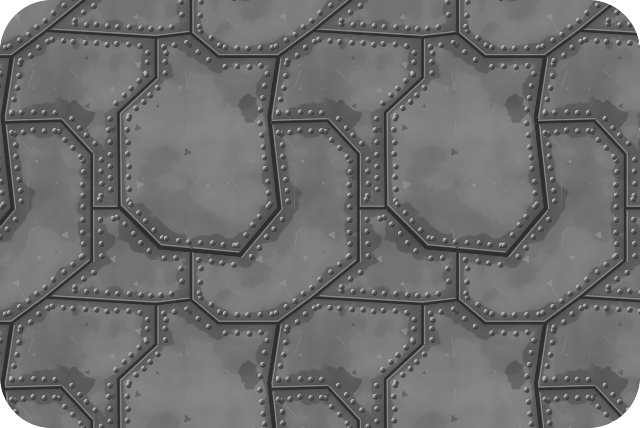
This texture is drawn by a Shadertoy shader. Its source:

```glsl
// Riveted grey steel plates with worn seams, tiled on a white-cornered panel.

const float PANEL = 768.0;        // design units across the canvas
const float TILE = 320.0;         // design units per repeat
const float RIVET_RADIUS = 3.2;
const float RIVET_OFFSET = 11.0;
const float RIVET_SPACING = 13.5;
const int SEAMS = 19;

// Outline of the large plate, then the seams that branch from it (y down).
const vec2 OUTLINE[12] = vec2[12](
    vec2(187, 45), vec2(187, 93), vec2(142, 135), vec2(143, 248),
    vec2(192, 297), vec2(288, 306), vec2(335, 250), vec2(323, 140),
    vec2(334, 68), vec2(262, 68), vec2(229, 40), vec2(187, 45));
const vec4 BRANCHES[8] = vec4[8](
    vec4(187, 45, 56, 37), vec4(334, 388, 376, 357),
    vec4(376, 357, 430, 313), vec4(430, 313, 430, 185),
    vec4(430, 185, 393, 145), vec4(393, 145, 327, 147),
    vec4(110, 250, 143, 250), vec4(229, 300, 229, 360));
// Heavy stains: centre and radius.
const vec3 STAINS[4] = vec3[4](vec3(303, 136, 13), vec3(94, 136, 13),
                               vec3(124, 205, 19), vec3(168, 282, 17));

struct Seam { vec2 dir, normal; float along, across, len, dist; };

float hash(vec2 p) { return fract(sin(dot(p, vec2(127.1, 311.7))) * 43758.55); }
vec2 hash2(vec2 p) { return vec2(hash(p), hash(p + 57.3)); }
vec2 wrapTile(vec2 v) { return v - TILE * round(v / TILE); }
float fill(float d, float px) { return 1.0 - smoothstep(-0.5 * px, 0.5 * px, d); }

// Gradient noise that repeats every `period` cells.
float corner(vec2 cell, vec2 f, float period) {
    float a = 6.2832 * hash(mod(cell, period) + period);
    return dot(vec2(cos(a), sin(a)), f);
}
float gradientNoise(vec2 p, float period) {
    vec2 i = floor(p), f = p - i, u = f * f * f * (f * (f * 6.0 - 15.0) + 10.0);
    vec2 e = vec2(1, 0);
    return mix(mix(corner(i, f, period), corner(i + e, f - e, period), u.x),
               mix(corner(i + e.yx, f - e.yx, period), corner(i + 1.0, f - 1.0, period), u.x), u.y);
}
float fbm(vec2 q, float period) {
    float sum = 0.0, amp = 0.6;
    for (int i = 0; i < 4; i++) {
        sum += amp * gradientNoise(q * period, period);
        period *= 2.0;
        amp *= 0.5;
    }
    return sum;
}

// Position of p in the frame of seam i; the normal faces up and right.
Seam seamFrame(vec2 p, int i) {
    vec4 s = i < 11 ? vec4(OUTLINE[i], OUTLINE[i + 1]) : BRANCHES[i - 11];
    vec2 d = s.zw - s.xy, q = wrapTile(p - 0.5 * (s.xy + s.zw));
    float len = length(d);
    vec2 dir = d / len, normal = vec2(dir.y, -dir.x);
    if (dot(normal, vec2(1.0, -0.9)) < 0.0) normal = -normal;
    float along = dot(q, dir), across = dot(q, normal);
    float dist = length(vec2(max(abs(along) - 0.5 * len, 0.0), across));
    return Seam(dir, normal, along, across, len, dist);
}
float seamDistance(vec2 p) {
    float d = TILE;
    for (int i = 0; i < SEAMS; i++) d = min(d, seamFrame(p, i).dist);
    return d;
}

// Offset from the nearest rivet in the two rows beside a seam.
vec2 rivetOffset(Seam s, float id) {
    float count = max(1.0, round(s.len / RIVET_SPACING)), pitch = s.len / count;
    float k = clamp(floor(s.along / pitch + 0.5 * count), 0.0, count - 1.0);
    float side = s.across < 0.0 ? -1.0 : 1.0;
    vec2 jitter = 2.4 * (hash2(vec2(k + 0.3 * side, id)) - 0.5);
    vec2 centre = vec2((k + 0.5 - 0.5 * count) * pitch, side * RIVET_OFFSET) + jitter;
    vec2 r = vec2(s.along, s.across) - centre;
    return s.dir * r.x + s.normal * r.y;
}
float drawRivet(float shade, vec2 r, float px) {
    shade = mix(shade, 0.22, 0.75 * fill(length(r - vec2(0.7, 0.9)) - RIVET_RADIUS, px));
    float dome = 0.5 - 0.11 * dot(r, vec2(0.7, 0.75));
    dome = mix(dome, 0.2, 0.7 * fill(abs(dot(r, vec2(0.8, 0.6)) - 0.4) - 0.45, px));
    return mix(shade, dome, fill(length(r) - RIVET_RADIUS + 0.3, px));
}

// Small flakes of paint and thin scratches, one at most per cell.
float drawChips(float shade, vec2 q, float cells, float px) {
    vec2 id = mod(floor(q * cells), cells), h = hash2(id + cells);
    vec2 r = (fract(q * cells) - 0.25 - 0.5 * h) * TILE / cells;
    float size = mix(0.8, 4.0, h.x * h.x) * step(hash(id + 9.0), 0.4);
    float edge = length(r) - size * (1.0 + 0.3 * sin(3.0 * atan(r.y, r.x) + 20.0 * h.y));
    return mix(shade, h.y > 0.4 ? 0.57 : 0.35, 0.75 * step(0.1, size) * fill(edge, px));
}
float drawScratches(float shade, vec2 q, float cells, float px) {
    vec2 id = mod(floor(q * cells), cells), h = hash2(id + 31.0);
    vec2 r = (fract(q * cells) - 0.35 - 0.3 * h) * TILE / cells;
    float a = mix(0.6, 2.3, h.x), len = mix(6.0, 18.0, h.y);
    vec2 dir = vec2(cos(a), sin(a));
    float d = max(abs(dot(r, vec2(-dir.y, dir.x))) - 0.35, abs(dot(r, dir)) - len);
    return mix(shade, 0.6, 0.55 * step(hash(id), 0.6) * fill(d, px));
}

void mainImage(out vec4 fragColor, in vec2 fragCoord) {
    float px = PANEL / iResolution.x;
    vec2 p = vec2(fragCoord.x, iResolution.y - fragCoord.y) * px, q = p / TILE;

    // Mottled steel with brushed patches.
    float broad = fbm(q, 3.0), grain = fbm(q + 0.37, 9.0);
    float shade = 0.468 + 0.09 * broad + 0.05 * grain;
    shade += 0.018 * (smoothstep(-0.02, 0.02, broad + 0.4 * grain) - 0.5);
    shade = drawScratches(drawChips(shade, q, 11.0, px), q, 5.0, px);

    // Nearest seam.
    Seam near = seamFrame(p, 0);
    int nearId = 0;
    for (int i = 1; i < SEAMS; i++) {
        Seam s = seamFrame(p, i);
        if (s.dist < near.dist) { near = s; nearId = i; }
    }

    // Grime along the plate edges and in heavy stains.
    float grime = 1.0 - smoothstep(-1.5, 1.5, near.dist - 14.0 + 28.0 * broad + 18.0 * grain);
    for (int i = 0; i < 4; i++) {
        float d = length(wrapTile(p - STAINS[i].xy)) - STAINS[i].z + 30.0 * grain;
        grime = max(grime, 1.2 * (1.0 - smoothstep(-1.5, 1.5, d)));
    }
    shade *= 1.0 - 0.17 * grime;
    shade *= 1.0 - 0.2 * exp(-near.dist / 6.0);

    // Groove with a lit lip; the lower edge of the large plate is heavier.
    float groove = (nearId >= 3 && nearId <= 7) ? 2.3 : 1.4;
    shade = mix(shade, 0.58, 0.8 * fill(abs(near.across - groove - 1.3) + near.dist - abs(near.across) - 0.7, px));
    shade = mix(shade, 0.17, 0.9 * fill(near.dist - groove, px));

    // Rivets, left out where a row would run into another seam.
    for (int i = 0; i < SEAMS; i++) {
        vec2 r = rivetOffset(seamFrame(p, i), float(i));
        if (length(r) < RIVET_RADIUS + 2.5 && seamDistance(p - r) > 8.5) shade = drawRivet(shade, r, px);
    }

    // Rounded white corners.
    vec2 halfSize = 0.5 * iResolution.xy * px;
    vec2 c = abs(p - halfSize) - halfSize + 62.0;
    float panel = fill(length(max(c, 0.0)) - 62.0, px);
    fragColor = vec4(vec3(mix(1.0, shade, panel)), 1.0);
}
```
